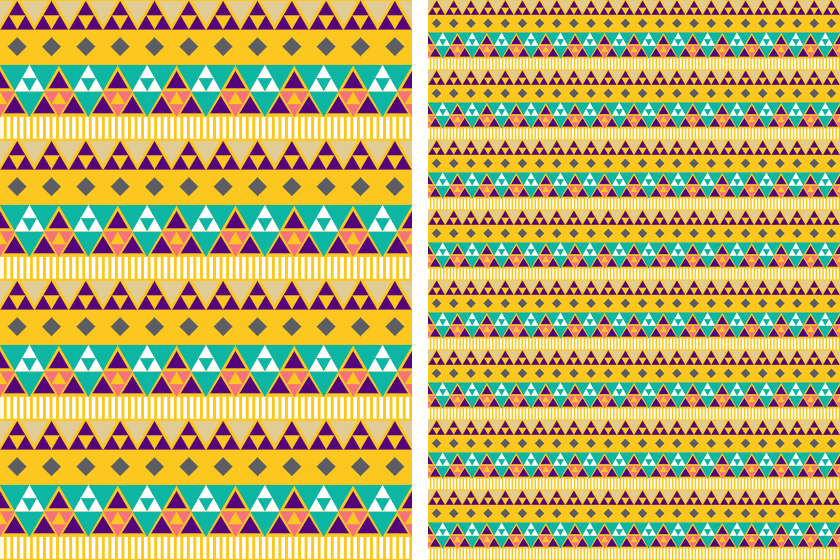
Left, the tile; right, the same tile 2 across and 2 down.
Give the GLSL for this pattern, as a Shadertoy shader.

```glsl
#define SIZE vec2(564.0, 768.0)  // canvas in design units
#define BANDS 4.0                // vertical repeats
#define SMALL 12.0               // small triangles and diamonds across
#define LARGE 7.0                // large triangles across
#define STRIPES 63.0             // stripes across
#define YELLOW vec3(0.99, 0.785, 0.12)
#define PURPLE vec3(0.33, 0.01, 0.48)
#define TEAL   vec3(0.05, 0.71, 0.64)
#define TAN    vec3(0.88, 0.80, 0.58)
#define PINK   vec3(0.97, 0.45, 0.48)
#define GREY   vec3(0.36, 0.37, 0.39)
#define WHITE  vec3(1.0)

// Signed offset from the centre of the nearest of n cells, phase in cells
float cellX(float x, float n, float phase) {
    float w = SIZE.x / n;
    return (fract(x / w - phase + 0.5) - 0.5) * w;
}

// Triangle with its tip at the origin, opening towards +y
float triangle(vec2 p, float halfWidth, float height) {
    float side = dot(vec2(abs(p.x), p.y), normalize(vec2(height, -halfWidth)));
    return max(side, p.y - height);
}

// Triangle with its middle quarter cut out
float hollowTriangle(vec2 p, float halfWidth, float height) {
    float hole = triangle(vec2(p.x, height - p.y), 0.5 * halfWidth, 0.5 * height);
    return max(triangle(p, halfWidth, height), -hole);
}

float slab(float y, float top, float bottom) {
    return max(top - y, y - bottom);
}

void paint(inout vec3 col, vec3 ink, float d, float pixel) {
    col = mix(col, ink, clamp(0.5 - d / pixel, 0.0, 1.0));
}

void mainImage(out vec4 fragColor, in vec2 fragCoord) {
    vec2 uv = fragCoord / iResolution.xy;
    float pixel = SIZE.x / iResolution.x;
    float x = uv.x * SIZE.x;
    float period = SIZE.y / BANDS;
    float y = mod((1.0 - uv.y) * SIZE.y + 0.6, period);  // downwards in a band
    vec3 col = YELLOW;

    // Small hollow triangles with tan gaps
    float xs = cellX(x, SMALL, 0.5);
    float xGap = cellX(x, SMALL, 0.0);
    paint(col, TAN, triangle(vec2(xGap, 34.0 - y), 18.8, 32.0), pixel);
    paint(col, PURPLE, hollowTriangle(vec2(xs, y - 2.0), 22.8, 39.2), pixel);

    // Diamonds
    float diamond = (abs(xs) + abs(y - 64.6) - 13.0) * 0.7071;
    paint(col, GREY, diamond, pixel);

    // Teal ground, cut to downward points in the lower row
    float quarter = 0.25 * SIZE.x / LARGE;
    float xa = cellX(x, LARGE, 0.0);
    float xb = cellX(x, LARGE, 0.5);
    float top = 89.6, middle = 126.0, bottom = 161.0;
    float rowHeight = bottom - middle;
    float point = triangle(vec2(xb, bottom - y), quarter, rowHeight);
    paint(col, TEAL, slab(y, top, bottom), pixel);
    paint(col, YELLOW, max(slab(y, middle, bottom + 1.0), -point), pixel);

    // Upper row: white hollow triangles and framed purple ones
    paint(col, WHITE, hollowTriangle(vec2(xb, y - top), 20.6, middle - top), pixel);
    paint(col, YELLOW, triangle(vec2(xa, y - top - 0.8), 20.6, middle - top - 0.8), pixel);
    paint(col, PURPLE, triangle(vec2(xa, y - 98.0), 13.8, 23.7), pixel);

    // Lower row: inverted pink hollow triangles and purple ones between
    paint(col, PINK, hollowTriangle(vec2(xa, bottom - y), quarter, rowHeight), pixel);
    paint(col, PURPLE, triangle(vec2(abs(xa) - quarter, y - 132.2), 14.6, 23.8), pixel);

    // Striped row
    float stripe = abs(cellX(x, STRIPES, 0.3)) - 0.275 * SIZE.x / STRIPES;
    paint(col, WHITE, max(stripe, slab(y, bottom, 190.8)), pixel);

    fragColor = vec4(col, 1.0);
}
```
